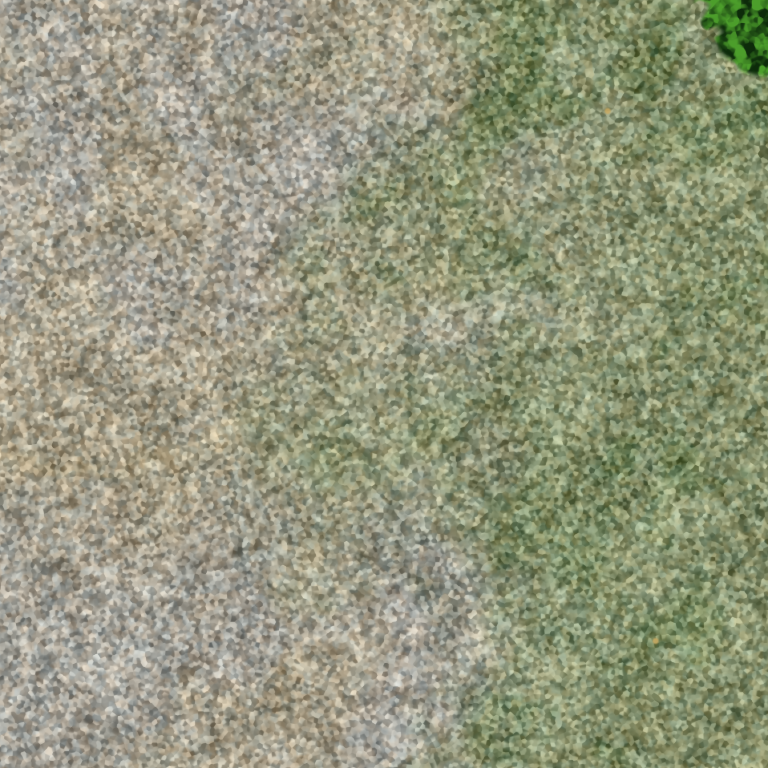
Write a Shadertoy shader that draws this texture.

```glsl
// Dry, patchy lawn seen from above, greener to the right, with a bush in the corner.
#define GRAIN_FREQ 190.0
#define GRAIN_CONTRAST 0.34
#define CLUMP_CONTRAST 0.17
#define PATCH_CONTRAST 0.16
#define COOL_STRAW vec3(0.645, 0.635, 0.600)
#define WARM_STRAW vec3(0.640, 0.605, 0.510)
#define GRASS_GREEN vec3(0.530, 0.570, 0.430)
#define LUSH_GREEN vec3(0.400, 0.490, 0.310)
#define WORN_EARTH vec3(0.720, 0.680, 0.560)
#define LEAF_DARK vec3(0.05, 0.17, 0.04)
#define LEAF_LIGHT vec3(0.30, 0.62, 0.17)
#define BUSH_RADIUS 0.088

vec3 hash3(vec2 p) {
    vec3 q = fract(p.xyx * vec3(0.1031, 0.1030, 0.0973));
    q += dot(q, q.yxz + 33.33);
    return fract((q.xxy + q.yzz) * q.zyx);
}

// Cellular noise: random cell values, blended softly by distance.
float softCells(vec2 p) {
    vec2 cell = floor(p), local = fract(p);
    float sum = 0.0, total = 0.0;
    for (int y = -1; y <= 1; y++)
    for (int x = -1; x <= 1; x++) {
        vec2 offset = vec2(x, y);
        vec3 rnd = hash3(cell + offset + 71.0);
        vec2 d = offset + rnd.xy - local;
        float weight = exp(-6.0 * dot(d, d));
        sum += weight * rnd.z;
        total += weight;
    }
    return sum / total;
}

// Layered cellular noise for broad patches.
float patches(vec2 p) {
    float sum = 0.0, amp = 0.5;
    for (int i = 0; i < 4; i++) {
        sum += amp * softCells(p);
        p = mat2(1.6, 1.2, -1.2, 1.6) * p + 17.3;
        amp *= 0.55;
    }
    return sum / 1.01;
}

// Soft round spot with separate horizontal and vertical radius.
float spot(vec2 uv, vec2 center, vec2 radius) {
    vec2 d = (uv - center) / radius;
    return exp(-dot(d, d));
}

// Soft worn line between two points.
float wornLine(vec2 uv, vec2 a, vec2 b, float width) {
    vec2 ab = b - a;
    float t = clamp(dot(uv - a, ab) / dot(ab, ab), 0.0, 1.0);
    float d = length(uv - a - t * ab) / width;
    return exp(-d * d);
}

vec3 lawn(vec2 uv, vec2 warped, float broad) {
    // Ground tint: straw on the left, grass on the right.
    float warmth = smoothstep(0.35, 0.65, patches(uv * 6.0 + 40.0));
    warmth = mix(warmth * 0.7, 1.0, 0.6 * spot(warped, vec2(0.12, 0.38), vec2(0.24, 0.12)));
    vec3 color = mix(COOL_STRAW, WARM_STRAW, warmth);
    float green = smoothstep(0.32, 0.80, warped.x + 0.5 * (broad - 0.5));
    green += 0.65 * spot(warped, vec2(0.52, 0.43), vec2(0.18, 0.10));
    green -= 0.55 * spot(warped, vec2(0.58, 0.20), vec2(0.12, 0.17));
    color = mix(color, GRASS_GREEN, clamp(green, 0.0, 1.0));

    // Lush tufts and pale worn tracks.
    float lush = spot(warped, vec2(0.72, 0.26), vec2(0.06, 0.11))
               + spot(warped, vec2(0.88, 0.18), vec2(0.03, 0.07))
               + green * smoothstep(0.55, 0.75, patches(uv * 9.0 + 9.0));
    color = mix(color, LUSH_GREEN, 0.55 * clamp(lush, 0.0, 1.0));
    float worn = wornLine(warped, vec2(-0.05, 0.385), vec2(0.30, 0.43), 0.018)
               + 0.5 * wornLine(warped, vec2(0.57, 0.62), vec2(0.34, 0.12), 0.028);
    color = mix(color, WORN_EARTH, 0.6 * clamp(worn * (0.3 + 1.2 * broad), 0.0, 1.0));

    // Fine blades, clumps and broad light variation.
    float light = GRAIN_CONTRAST * (softCells(uv * GRAIN_FREQ) - 0.5)
                + CLUMP_CONTRAST * (softCells(uv * GRAIN_FREQ * 0.45 + 5.0) - 0.5)
                + PATCH_CONTRAST * (patches(uv * 14.0) - 0.5);
    color += light * vec3(1.02, 1.0, 0.96);
    float hueShift = softCells(uv * GRAIN_FREQ * 0.6 + 23.0) - 0.5;
    color += hueShift * vec3(0.05, -0.01, -0.06);

    // Rare yellow flower specks.
    vec2 grid = uv * 16.0;
    vec3 rnd = hash3(floor(grid) + 200.0);
    float speck = 1.0 - smoothstep(0.03, 0.09, length(fract(grid) - 0.2 - 0.6 * rnd.xy));
    return mix(color, vec3(0.80, 0.67, 0.38), 0.8 * speck * step(0.98, rnd.z));
}

void mainImage(out vec4 fragColor, in vec2 fragCoord) {
    vec2 uv = fragCoord / iResolution.xy;
    float broad = patches(uv * 5.0);
    vec2 wobble = vec2(patches(uv * 11.0 + 3.0), patches(uv * 11.0 + 60.0)) - 0.5;
    vec2 warped = uv + 0.14 * wobble;
    vec3 color = lawn(uv, warped, broad);

    // Leafy bush with a ragged edge.
    float leaf = 0.65 * softCells(uv * 95.0) + 0.35 * softCells(uv * 170.0);
    float edge = length(uv - vec2(1.0, 1.005)) + 0.035 * (softCells(uv * 45.0) - 0.5);
    float bush = 1.0 - smoothstep(BUSH_RADIUS - 0.006, BUSH_RADIUS + 0.006, edge);
    color = mix(color, mix(LEAF_DARK, LEAF_LIGHT, smoothstep(0.25, 0.75, leaf)), bush);
    fragColor = vec4(clamp(color, 0.0, 1.0), 1.0);
}
```
